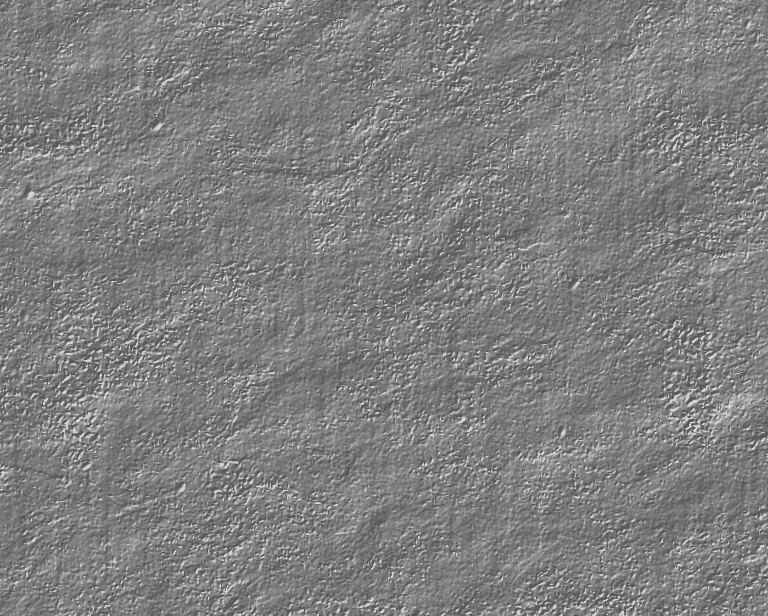
Write a Shadertoy shader that draws this texture.

```glsl
const vec2 LIGHT = vec2(0.64, -0.77);   // direction towards the lamp
const float STEP = 0.0013;              // half the slope sampling distance
const float BASE_GREY = 0.486;

float hash(vec2 p) {
    return fract(sin(dot(p, vec2(127.1, 311.7))) * 43758.5453);
}

mat2 rotation(float angle) {
    float c = cos(angle), s = sin(angle);
    return mat2(c, -s, s, c);
}

float noise(vec2 p) {
    vec2 i = floor(p), f = fract(p);
    f = f * f * f * (f * (f * 6.0 - 15.0) + 10.0);
    vec2 x = vec2(1.0, 0.0);
    return mix(mix(hash(i), hash(i + x.xy), f.x),
               mix(hash(i + x.yx), hash(i + x.xx), f.x), f.y);
}

float fbm(vec2 p, int octaves) {
    float sum = 0.0, amp = 0.5;
    for (int i = 0; i < octaves; i++) {
        sum += amp * noise(p);
        p = rotation(0.5) * p * 2.03 + 17.3;
        amp *= 0.5;
    }
    return sum;
}

vec2 wobble(vec2 p, float freq) {
    return vec2(noise(p * freq), noise(p * freq + 31.0)) - 0.5;
}

// Grains of uneven height, one per cell, merged by their maximum
float grains(vec2 p, float density, float unevenness) {
    vec2 g = p * density, cell = floor(g);
    float height = 0.0;
    for (int y = -1; y <= 1; y++)
    for (int x = -1; x <= 1; x++) {
        vec2 id = cell + vec2(x, y);
        vec2 centre = id + vec2(hash(id + 0.3), hash(id + 9.1));
        vec2 d = rotation(6.3 * hash(id + 2.2)) * (g - centre);
        float radius = mix(0.45, 0.85, hash(id + 5.3));
        float dome = 1.0 - smoothstep(0.1, 1.0, length(d * vec2(0.8, 1.25)) / radius);
        height = max(height, dome * pow(hash(id + 3.7), unevenness));
    }
    return height / density;
}

// Sparse raised flecks, one candidate per cell
float chips(vec2 p, float density, float share) {
    vec2 cell = floor(p * density);
    float height = 0.0;
    for (int y = -1; y <= 1; y++)
    for (int x = -1; x <= 1; x++) {
        vec2 id = cell + vec2(x, y);
        float present = step(hash(id + 3.7), share);
        vec2 centre = (id + vec2(hash(id), hash(id + 9.1))) / density;
        float size = mix(0.005, 0.011, hash(id + 5.3));
        vec2 d = rotation(0.6 + hash(id + 1.9)) * (p - centre);
        float bump = 1.0 - smoothstep(0.0, 1.0, length(d * vec2(0.7, 1.1)) / size);
        height += present * bump * size * 0.2;
    }
    return height;
}

// Plaster relief: swells, ledges, crusts, trowel streaks and grit
float plaster(vec2 p) {
    vec2 q = rotation(0.22) * (p + 0.04 * wobble(p, 9.0));
    vec2 r = p + 0.005 * wobble(p, 110.0);

    float height = 0.0075 * fbm(q * vec2(5.0, 8.5), 5);
    height += 0.0018 * fbm(p * vec2(22.0, 9.0) + 50.0, 3);

    float patches = noise(q * vec2(9.0, 14.0) + 40.0);
    float rough = smoothstep(0.25, 0.8, 0.5 * patches + 0.5 * noise(q * vec2(26.0, 42.0) + 8.0));
    float clump = smoothstep(0.74, 0.94, noise(p * vec2(8.0, 9.0) + 90.0));

    float ledge = smoothstep(0.46, 0.53, fbm(q * vec2(10.0, 16.0) + 70.0, 5));
    height += 0.0007 * ledge * smoothstep(0.5, 0.85, noise(p * 13.0 + 5.0));

    float crust = smoothstep(0.4, 0.8, fbm(q * vec2(65.0, 115.0), 2) * 1.33);
    height += 0.00055 * crust * rough;

    height += 0.0005 * noise(p * vec2(95.0, 8.0) + 12.0)
            * smoothstep(0.3, 0.7, noise(p * 6.0 + 60.0));

    // Grit: fine everywhere, pebbly inside the rough patches
    height += 0.1 / 220.0 * noise(rotation(0.6) * p * 220.0);
    height += 0.125 * grains(r, 160.0, 2.0) * (mix(0.5, 1.6, rough) + 0.8 * clump);
    height += 0.17 * grains(r + 4.0, 100.0, 1.5) * clump;

    return height + chips(p, 9.0, 0.25);
}

float slopeToLight(vec2 p, vec2 light, float reach) {
    return (plaster(p - light * reach) - plaster(p + light * reach)) / (2.0 * reach);
}

// Lit faces rise further from the base than shaded ones fall
float tone(float slope, float base) {
    float s = clamp(slope, -0.2, 0.25);
    return base + s + 1.5 * s * s;
}

void mainImage(out vec4 fragColor, in vec2 fragCoord) {
    vec2 p = fragCoord / iResolution.y;
    float grey = tone(slopeToLight(p, LIGHT, STEP), BASE_GREY);
    fragColor = vec4(vec3(clamp(grey, 0.0, 1.0)), 1.0);
}
```
